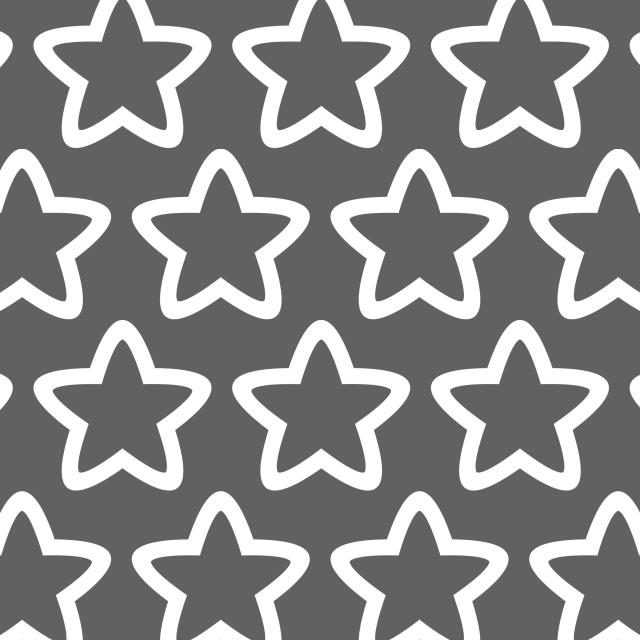
Give the GLSL for this pattern, as a three.js fragment shader.

```glsl
// Staggered rows of rounded five-pointed stars outlined in white on grey.
varying vec2 vUv;

const vec3 GREY = vec3(0.38);
const vec3 WHITE = vec3(1.0);
const vec2 PITCH = vec2(0.3105, 0.2676);   // spacing of stars across and of rows up
const vec2 FIRST_STAR = vec2(0.0345, 0.0872);
const float ROW_SHIFT = 0.1569;            // sideways shift of every other row
const float STAR_DROP = 0.1224;            // reach of a star below its centre
const float SOFTNESS = 0.0011;
const float HALF_SECTOR = 0.62831853;      // 36 degrees

// Centre the nearest star of the staggered grid on the origin.
vec2 starCell(vec2 p, vec2 pitch, vec2 first, float shift, float drop) {
  float rowPos = (p.y - first.y + drop) / pitch.y;
  float x = p.x - first.x - shift * mod(floor(rowPos), 2.0);
  return vec2((fract(x / pitch.x + 0.5) - 0.5) * pitch.x,
              fract(rowPos) * pitch.y - drop);
}

// Fold the plane onto one arm: x runs along it, y is the distance off its axis.
vec2 foldArm(vec2 p) {
  float sector = 2.0 * HALF_SECTOR;
  float angle = mod(atan(p.x, p.y) + HALF_SECTOR, sector) - HALF_SECTOR;
  return length(p) * vec2(cos(angle), abs(sin(angle)));
}

// Approximate signed distance to a star with bulging arms, positive inside.
float starDistance(vec2 arm, float tip, float notch, float bulge) {
  float base = notch * cos(HALF_SECTOR);
  float halfWidth = notch * sin(HALF_SECTOR);
  float armLength = tip - base;
  float across = arm.y / halfWidth;
  float level = (tip - arm.x) / armLength - pow(across, bulge);
  vec2 slope = vec2(1.0 / armLength, bulge * pow(across, bulge - 1.0) / halfWidth);
  return level / length(slope);
}

float fill(float dist, float softness) {
  return smoothstep(-softness, softness, dist);
}

void main() {
  vec2 arm = foldArm(starCell(vUv, PITCH, FIRST_STAR, ROW_SHIFT, STAR_DROP));

  // The outline lies between a broad outer star and a slimmer inner one.
  float outer = fill(starDistance(arm, 0.1453, 0.0866, 2.0), SOFTNESS);
  float inner = fill(starDistance(arm, 0.1146, 0.0555, 1.57), SOFTNESS);

  gl_FragColor = vec4(mix(GREY, WHITE, outer * (1.0 - inner)), 1.0);
}
```
